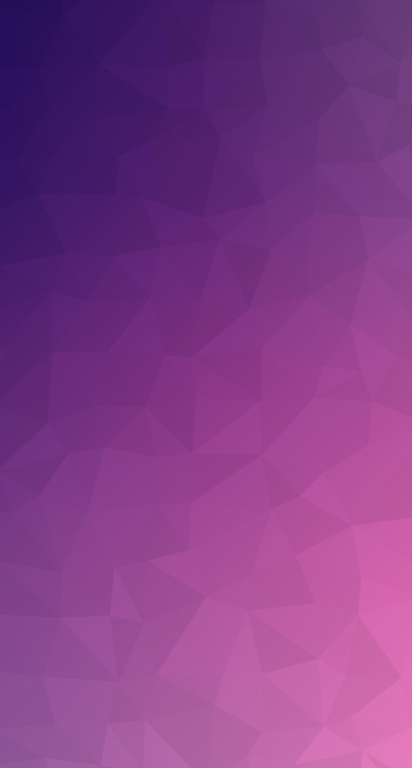
Give the GLSL for this background, as a WebGL 1 fragment shader.

```glsl
precision highp float;
// Low-poly mesh of faint triangles over a diagonal indigo-to-pink gradient.
uniform vec2 u_resolution;

const vec2 GRID = vec2(8.0, 15.0);

float hash(vec2 p) {
  return fract(sin(dot(p, vec2(127.1, 311.7))) * 43758.5453);
}

// Grid corner pushed off its place
vec2 meshPoint(vec2 id) {
  return id + 0.68 * (vec2(hash(id), hash(id + 37.3)) - 0.5);
}

// Three colours across the width
vec3 across(vec3 left, vec3 middle, vec3 right, float x) {
  return x < 0.5 ? mix(left, middle, x * 2.0) : mix(middle, right, x * 2.0 - 1.0);
}

// Smooth background colour, uv from the lower left
vec3 gradient(vec2 uv) {
  uv = clamp(uv, 0.0, 1.0);
  float x = uv.x;
  float t = (1.0 - uv.y) * 4.0;
  vec3 color = across(vec3(0.13, 0.05, 0.35), vec3(0.27, 0.11, 0.40), vec3(0.41, 0.24, 0.48), x);
  color = mix(color, across(vec3(0.20, 0.08, 0.39), vec3(0.36, 0.14, 0.45),
                            vec3(0.50, 0.26, 0.54), x), clamp(t, 0.0, 1.0));
  color = mix(color, across(vec3(0.36, 0.15, 0.46), vec3(0.54, 0.21, 0.53),
                            vec3(0.69, 0.31, 0.61), x), clamp(t - 1.0, 0.0, 1.0));
  color = mix(color, across(vec3(0.50, 0.25, 0.55), vec3(0.66, 0.31, 0.60),
                            vec3(0.83, 0.39, 0.67), x), clamp(t - 2.0, 0.0, 1.0));
  return mix(color, across(vec3(0.56, 0.34, 0.60), vec3(0.72, 0.41, 0.66),
                           vec3(0.89, 0.48, 0.73), x), clamp(t - 3.0, 0.0, 1.0));
}

// Signed distance to the line a-b, positive on its left
float edgeDistance(vec2 p, vec2 a, vec2 b) {
  vec2 e = normalize(b - a);
  return e.x * (p.y - a.y) - e.y * (p.x - a.x);
}

// Facet colour, premultiplied by its smooth coverage
vec4 facet(vec2 p, vec2 a, vec2 b, vec2 c, float pixel) {
  float inside = min(edgeDistance(p, a, b), min(edgeDistance(p, b, c), edgeDistance(p, c, a)));
  float coverage = clamp(inside / pixel + 0.5, 0.0, 1.0);
  vec2 center = (a + b + c) / 3.0;
  vec3 color = mix(gradient(p / GRID), gradient(center / GRID), 0.5);
  color *= 1.0 + 0.07 * (hash(center) - 0.5);
  return vec4(color, 1.0) * coverage;
}

void main() {
  vec2 p = gl_FragCoord.xy / u_resolution * GRID;
  float pixel = GRID.y / u_resolution.y;
  vec4 sum = vec4(gradient(p / GRID), 1.0) * 0.001;

  // Split each nearby quad along its shorter diagonal
  for (int j = -1; j <= 1; j++) {
    for (int i = -1; i <= 1; i++) {
      vec2 cell = floor(p) + vec2(float(i), float(j));
      vec2 a = meshPoint(cell);
      vec2 b = meshPoint(cell + vec2(1.0, 0.0));
      vec2 c = meshPoint(cell + vec2(1.0, 1.0));
      vec2 d = meshPoint(cell + vec2(0.0, 1.0));
      if (distance(a, c) < distance(b, d)) {
        sum += facet(p, a, b, c, pixel) + facet(p, a, c, d, pixel);
      } else {
        sum += facet(p, a, b, d, pixel) + facet(p, b, c, d, pixel);
      }
    }
  }
  gl_FragColor = vec4(sum.rgb / sum.a, 1.0);
}
```
